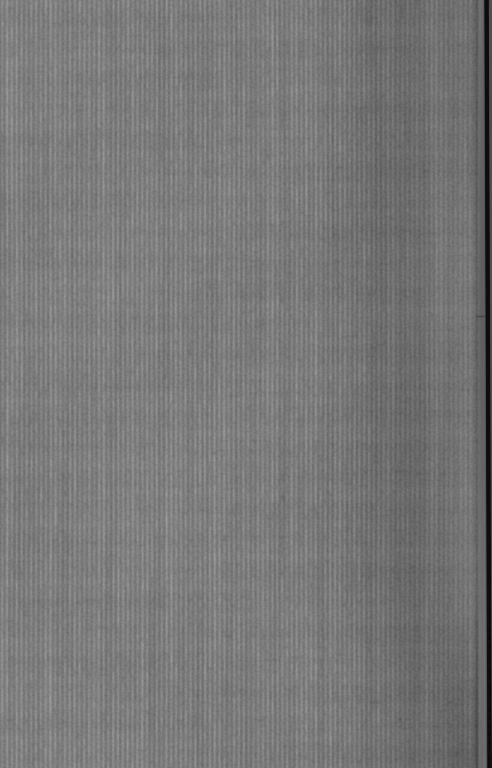
Give the GLSL for this texture, as a Shadertoy shader.

```glsl
// Grey ribbed book cloth: 102 fine straight vertical ribs with uneven, slubbed threads,
// built from a sine profile, layered sines for wear and cellular noise for grain.
// Broad shading falls toward a creased hinge and a black gap at the right edge.

float hash(vec2 p) {
    p = fract(p * vec2(0.1031, 0.1137));
    p += dot(p, p.yx + 33.33);
    return fract((p.x + p.y) * p.x * 17.0);
}

// Distance to the nearest jittered point, one point per unit cell
float cellular(vec2 p) {
    vec2 cell = floor(p);
    float nearest = 2.0;
    for (int j = -1; j <= 1; j++)
    for (int i = -1; i <= 1; i++) {
        vec2 c = cell + vec2(i, j);
        vec2 point = c + vec2(hash(c), hash(c + 71.3));
        nearest = min(nearest, distance(p, point));
    }
    return nearest;
}

// Random dashes along one thread, blended end to end, 0 to 1
float dashes(float y, float rib) {
    float row = floor(y);
    float a = hash(vec2(rib, row + 9.0));
    float b = hash(vec2(rib, row + 10.0));
    return mix(a, b, smoothstep(0.0, 1.0, y - row));
}

// Soft line of the given half width
float line(float d, float halfWidth, float soft) {
    return 1.0 - smoothstep(halfWidth - soft, halfWidth + soft, abs(d));
}

// Large, soft light and shadow over the board
float shading(vec2 uv) {
    float valley = 0.82 + 0.025 * sin(uv.y * 4.0 + 1.0);
    float width = uv.x < valley ? 0.13 : 0.08;
    float shade = 0.488 - 0.058 * exp(-pow((uv.x - valley) / width, 2.0));
    shade -= 0.025 * smoothstep(0.6, 0.95, uv.x);
    shade -= 0.025 * smoothstep(0.7, 1.0, uv.x) * smoothstep(0.6, 1.0, uv.y);
    shade -= 0.08 * smoothstep(0.84, 0.97, uv.x) * (1.0 - smoothstep(0.0, 0.25, uv.y));
    shade += 0.010 * sin(uv.x * 9.0 + 2.0 * sin(uv.y * 5.0)) * sin(uv.y * 11.0 + 1.0);
    return shade;
}

// Streaks shared by neighbouring ribs, and bands shared by cross threads
float unevenWeave(vec2 uv) {
    float streaks = sin(uv.x * 73.0 + sin(uv.y * 7.0)) + sin(uv.x * 131.0 + 2.0 * sin(uv.y * 4.0 + 2.0))
                  + sin(uv.x * 197.0 + 1.0) * sin(uv.y * 13.0);
    float bands = sin(uv.y * 83.0) * sin(uv.x * 5.0 + 1.0) + sin(uv.y * 157.0 + 2.0)
                + sin(uv.y * 371.0) * sin(uv.x * 11.0 + uv.y * 29.0);
    return 0.0065 * streaks + 0.0045 * bands;
}

void mainImage(out vec4 fragColor, in vec2 fragCoord) {
    vec2 uv = fragCoord / iResolution.xy;
    float px = 1.0 / iResolution.x;

    // Ribs with narrow crests, each with its own strength and slubs
    float ribX = uv.x * 102.0 + 0.05 * sin(uv.y * 9.0 + uv.x * 8.0);
    float rib = floor(ribX);
    float crest = pow(0.5 - 0.5 * cos(6.28318 * ribX), 1.3);
    float slub = 0.6 * dashes(uv.y * 130.0 + 7.0 * hash(vec2(rib, 2.0)), rib)
               + 0.4 * dashes(uv.y * 31.0, rib + 150.0) - 0.5;
    float relief = 0.070 * (crest - 0.43);
    relief += crest * (0.085 * slub + 0.030 * (hash(vec2(rib, 5.0)) - 0.5));
    float tone = shading(uv) + unevenWeave(uv);
    tone += relief * mix(1.0, 0.65, smoothstep(0.7, 0.85, uv.x));

    // Fine grain
    tone += 0.055 * (0.48 - cellular(uv * vec2(164.0, 256.0)));

    // Sparse specks and faint smudges
    for (int i = 0; i < 9; i++) {
        float k = float(i);
        vec2 spot = vec2(hash(vec2(k, 3.0)), hash(vec2(k, 19.0)));
        vec2 d = (uv - spot) * vec2(0.64, 1.0);
        float size = mix(0.002, 0.015, pow(hash(vec2(k, 41.0)), 2.0));
        tone -= 0.0002 / size * exp(-dot(d, d) / (size * size));
    }

    // Hinge: dark crease, then a smooth lip with a short nick
    tone -= 0.09 * line(uv.x - 0.968, 0.004, 0.004);
    float lip = smoothstep(0.970, 0.976, uv.x);
    tone = mix(tone, 0.39 + 0.04 * sin(uv.y * 6.0 + 1.0) + 0.25 * relief, 0.8 * lip);
    tone -= 0.10 * line(uv.y - 0.588, 0.001, 0.001) * smoothstep(0.964, 0.970, uv.x);

    // Slanted black gap with a dim strip beyond it
    float gap = uv.x - mix(0.995, 0.989, uv.y);
    tone = mix(tone, 0.31, smoothstep(-0.009, -0.004, gap));
    tone = mix(tone, 0.05, line(gap, 0.0045, max(0.0012, 0.5 * px)));

    fragColor = vec4(vec3(clamp(tone, 0.0, 1.0)), 1.0);
}
```
